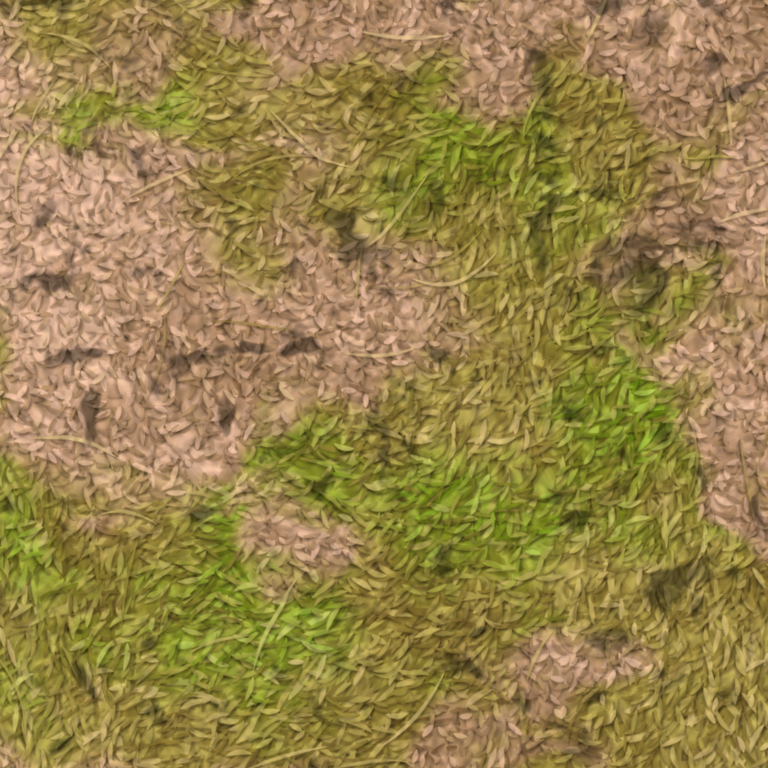
This texture is drawn by a three.js fragment shader. Its source:

```glsl
// Dry summer lawn: matted olive and straw blades around patches of bare pinkish soil.
varying vec2 vUv;

float hash(vec2 p) {
  vec3 q = fract(vec3(p.xyx) * 0.1031);
  q += dot(q, q.yzx + 33.33);
  return fract((q.x + q.y) * q.z);
}

float noise(vec2 p) {
  vec2 i = floor(p), f = fract(p);
  f = f * f * (3.0 - 2.0 * f);
  return mix(mix(hash(i), hash(i + vec2(1.0, 0.0)), f.x),
             mix(hash(i + vec2(0.0, 1.0)), hash(i + vec2(1.0, 1.0)), f.x), f.y);
}

float fbm(vec2 p) {
  float sum = 0.0, weight = 0.5;
  for (int i = 0; i < 4; i++) {
    sum += weight * noise(p);
    p = mat2(0.8, 0.6, -0.6, 0.8) * p * 2.03 + 7.1;
    weight *= 0.5;
  }
  return sum / 0.9375;
}

// Colour ramps from shade to highlight, for grass and for soil
vec3 groundColor(float soil, float light, float green) {
  vec3 shade = vec3(0.42, 0.32, 0.15);
  vec3 grass = mix(shade, vec3(0.54, 0.46, 0.19), smoothstep(0.0, 0.28, light));
  grass = mix(grass, vec3(0.68, 0.61, 0.30), smoothstep(0.3, 0.65, light));
  grass = mix(grass, vec3(0.82, 0.72, 0.47), smoothstep(0.65, 1.0, light));
  grass += green * vec3(-0.09, 0.04, -0.09);
  vec3 earth = mix(shade + vec3(0.03, 0.0, 0.05), vec3(0.67, 0.52, 0.39), smoothstep(0.0, 0.3, light));
  earth = mix(earth, vec3(0.89, 0.72, 0.61), smoothstep(0.35, 0.95, light));
  return mix(grass, earth, soil);
}

// One layer of curved blades, one per grid cell, each with a soft shadow below
vec3 addBlades(vec3 color, vec2 uv, float scale, float width, float density,
               float seed, float lean, float soil, float green, float lift) {
  vec2 p = uv * scale + seed * 3.7;
  vec2 cell = floor(p);
  float blur = 0.0016 * scale;
  for (int y = -1; y <= 1; y++) {
    for (int x = -1; x <= 1; x++) {
      vec2 id = cell + vec2(float(x), float(y));
      vec2 key = id + seed * 17.0;
      float pick = hash(key + 1.3), tone = hash(key + 8.9), bend = hash(key + 23.7) - 0.5;
      if (pick > density) continue;
      vec2 d = p - id - vec2(hash(key + 41.1), hash(key + 67.9));
      float angle = lean + (hash(key + 91.3) - 0.5) * mix(1.9, 3.1, soil);
      float c = cos(angle), s = sin(angle);
      vec2 q = vec2(c * d.x + s * d.y, c * d.y - s * d.x);
      float halfLength = mix(0.4, 0.9, hash(key + 113.7)) * mix(1.0, 0.65, soil);
      q.y += bend * 0.7 * (q.x * q.x - 0.15);
      float along = q.x / halfLength;
      float w = width * scale * (0.6 + 0.6 * tone) * max(1.0 - along * along, 0.0);
      float ends = 1.0 - smoothstep(0.75, 1.0, abs(along));
      float shadow = 1.0 - smoothstep(0.0, w + 2.0 * blur, abs(q.y + sign(c) * w * 1.3));
      float blade = 1.0 - smoothstep(w - blur, w + blur, abs(q.y));
      float light = 0.14 + 0.74 * tone + lift;
      float bladeSoil = clamp(soil + (pick / density - 0.5) * 0.45, 0.0, 1.0);
      vec3 tint = groundColor(bladeSoil, light, green * (0.3 + 1.4 * fract(tone * 7.0)));
      color = mix(color, color * vec3(0.69, 0.67, 0.62), shadow * ends * 0.62);
      color = mix(color, tint, blade * ends * 0.85);
    }
  }
  return color;
}

void main() {
  vec2 uv = vUv;

  // Broad fields: bare patches, green growth, direction and brightness
  vec2 warp = vec2(noise(uv * 14.0), noise(uv * 14.0 + 31.0)) - 0.5;
  float patches = fbm(uv * vec2(3.6, 4.6) + warp * 0.35 + 12.4);
  float corner = 1.0 - smoothstep(0.02, 0.3, length((uv - vec2(0.04, 0.74)) * vec2(1.0, 0.8)));
  float soil = smoothstep(0.46, 0.64, patches + 0.1 * (uv.y - uv.x) + 0.22 * corner);
  float green = smoothstep(0.38, 0.75, fbm(uv * 6.0 + 57.0)) * (1.0 - soil);
  float lean = 0.65 + 1.9 * (noise(uv * 3.0 + 5.0) - 0.5);
  float lift = 0.45 * (fbm(uv * 8.0 + 83.0) - 0.5) + 0.2 * corner;

  // Crumbly thatch underneath
  float crumbs = fbm(uv * 62.0 + warp * 3.0);
  vec3 color = groundColor(soil, 0.1 + 0.75 * crumbs + lift + 0.08 * soil, green);

  // Dense short blades, then finer ones on top
  for (int i = 0; i < 7; i++) {
    float k = float(i);
    color = addBlades(color, uv, 23.0 + 3.0 * k, 0.0042 - 0.0002 * k, 0.9,
                      k + 1.0, lean, soil, green, lift);
  }

  // Sparse long pale stalks
  color = addBlades(color, uv, 11.0, 0.0024, 0.28, 11.0, lean, soil * 0.4, green * 0.5, lift + 0.22);

  // Dark hollows and fine uneven light
  float hollow = smoothstep(0.63, 0.82, fbm(uv * 24.0 + warp + 140.0));
  color *= 1.0 - 0.4 * hollow;
  color *= 0.88 + 0.26 * noise(uv * 130.0 + warp * 4.0);
  gl_FragColor = vec4(clamp(color, 0.0, 1.0), 1.0);
}
```
